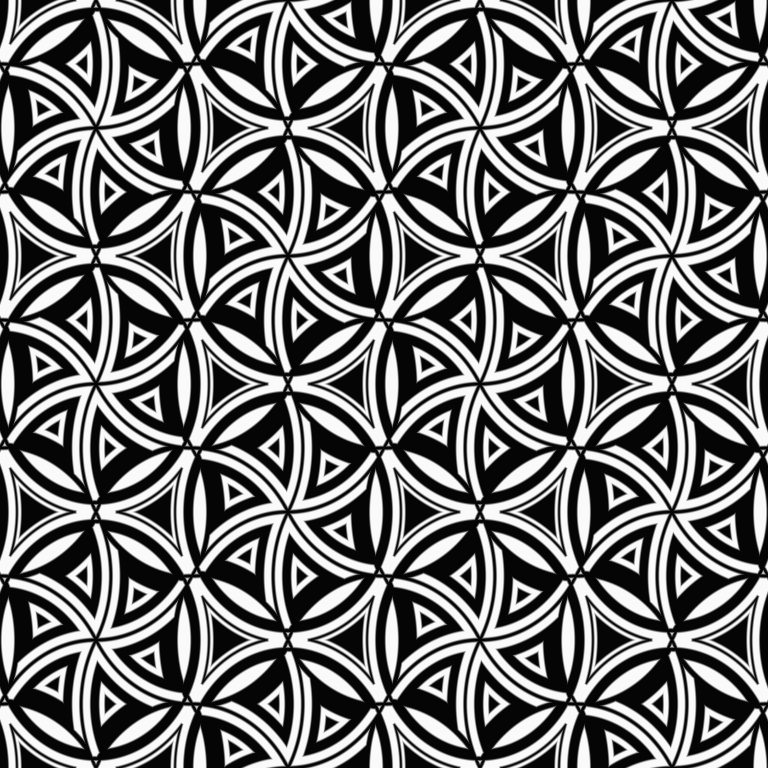
Give the GLSL for this pattern, as a Shadertoy shader.

```glsl
// Black and white pinwheel rosettes woven from unit circles on a triangular lattice
const float H = sqrt(0.75); // height of a unit triangle

// Offset from the nearest rosette centre
vec2 rosetteCell(vec2 p) {
    vec2 halfCell = vec2(2.0 * H, 1.0);
    vec2 a = mod(p + halfCell, 2.0 * halfCell) - halfCell;
    vec2 b = mod(p, 2.0 * halfCell) - halfCell;
    return dot(a, a) < dot(b, b) ? a : b;
}

// Positive inside a stripe running from lo to hi
float stripe(float d, float lo, float hi) {
    return min(d - lo, hi - d);
}

// Signed distance to the white areas, positive inside
float whiteArea(vec2 p) {
    float r = length(p);
    float petals = -1.0;
    float crossing = 1.0;
    float corner = 2.0;
    mat2 turn = mat2(0.5, H, -H, 0.5);

    for (int i = 0; i < 6; i++) {
        // The three arcs that bound one curved blade
        float outer = length(p - vec2(0.0, 1.0)) - 1.0;
        float toCorner = length(p - vec2(H, 0.5));
        float lensArc = length(p - vec2(2.0 * H, 0.0)) - 1.0;
        float arm = min(outer, 1.0 - toCorner);

        float armBand = min(stripe(arm, 0.015, 0.082), lensArc - 0.042);
        float ring = stripe(min(arm, lensArc), 0.163, 0.212);
        float lens = min(-lensArc - 0.004, 0.855 - r);
        petals = max(petals, max(lens, min(max(armBand, ring), 0.91 - r)));

        crossing = min(crossing, abs(outer) - 0.015);
        corner = min(corner, toCorner);
        p = turn * p;
    }

    // Concave triangle between rosettes, with a thin inset line
    float inset = max(abs(r - 1.019) - 0.011, 0.18 - corner);
    float border = min(stripe(r, 0.943, 1.058), min(inset, crossing));
    return max(petals, border);
}

void mainImage(out vec4 fragColor, in vec2 fragCoord) {
    // Two repeats across and three down
    vec2 p = fragCoord / iResolution.xy * vec2(8.0 * H, 6.0);
    float d = whiteArea(rosetteCell(p - vec2(H, 1.0)));
    float ink = smoothstep(-0.011, 0.011, d);
    fragColor = vec4(vec3(mix(0.02, 0.98, ink)), 1.0);
}
```
